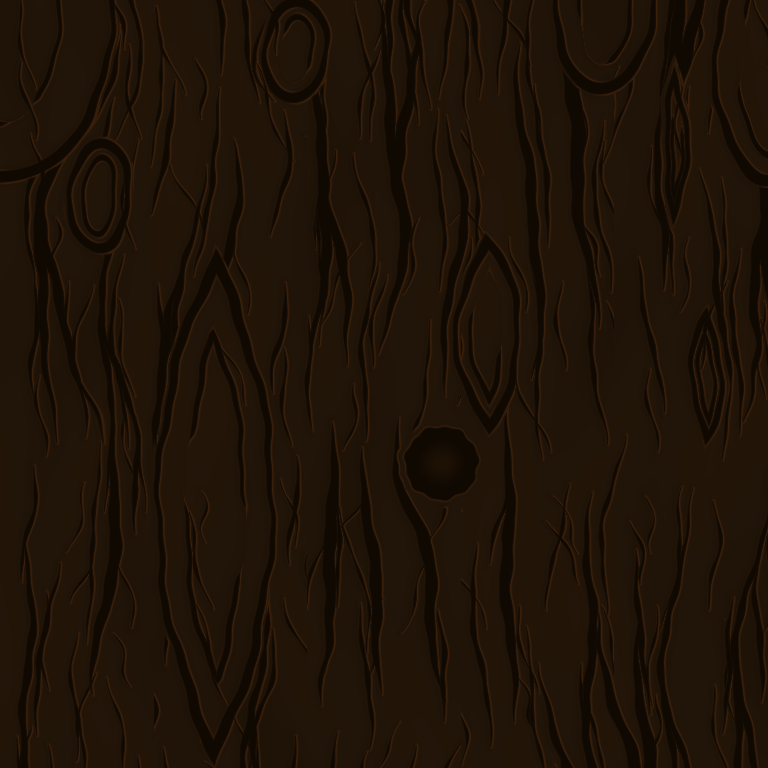
Give the GLSL for this texture, as a WebGL 1 fragment shader.

```glsl
precision highp float;
// Dark carved bark: tapering, forking vertical grooves that flow around knots.
// Every groove joins one distance field, which is then shaded as a dark cut
// with a warm lit lip, mostly on its right-hand side.
uniform vec2 u_resolution;

const vec3 WOOD = vec3(0.130, 0.080, 0.032);
const vec3 CUT = vec3(0.056, 0.032, 0.008);
const vec3 LIP = vec3(0.245, 0.130, 0.040);
const vec3 HOLE_GLOW = vec3(0.115, 0.064, 0.018);
const vec2 HOLE = vec2(0.575, 0.397);
const float HOLE_RADIUS = 0.047;
const float LIP_WIDTH = 0.0042;
const float PUSH = 0.86;
const float FORK_SPREAD = 0.055;
const int KNOTS = 9;
const int FIRST_ROUND = 4;

float hash(vec2 p) {
  vec3 q = fract(vec3(p.xyx) * 0.1031);
  q += dot(q, q.yzx + 33.33);
  return fract((q.x + q.y) * q.z);
}

// Knot centre and half size; the first ones are pointed, the rest round.
vec4 knot(int i) {
  if (i == 0) return vec4(0.28, 0.34, 0.074, 0.32);
  if (i == 1) return vec4(0.635, 0.565, 0.040, 0.12);
  if (i == 2) return vec4(0.92, 0.51, 0.019, 0.08);
  if (i == 3) return vec4(0.88, 0.81, 0.013, 0.09);
  if (i == 4) return vec4(0.13, 0.745, 0.038, 0.068);
  if (i == 5) return vec4(0.0, 0.97, 0.145, 0.20);
  if (i == 6) return vec4(0.785, 1.0, 0.064, 0.115);
  if (i == 7) return vec4(1.0, 0.92, 0.068, 0.155);
  return vec4(0.385, 0.935, 0.040, 0.062);
}

float pointedOval(vec2 q, vec2 r) {
  float R = dot(r, r) / (2.0 * r.x);
  return length(vec2(abs(q.x) + R - r.x, q.y)) - R;
}

float roundOval(vec2 q, vec2 r) {
  float k = length(q / r);
  return k * (k - 1.0) / max(length(q / (r * r)), 0.001);
}

// Horizontal grain coordinate, stretched around each knot.
float grainCoord(vec2 p) {
  float u = p.x + 0.010 * sin(p.y * 11.0 + p.x * 7.0)
          + 0.004 * sin(p.y * 29.0 - p.x * 17.0) + 0.0012 * sin(p.y * 83.0 + p.x * 40.0);
  for (int i = 0; i < KNOTS; i++) {
    vec4 k = knot(i);
    vec2 q = (p - k.xy) / (k.zw * vec2(1.2, 0.85));
    u -= (p.x - k.x) * PUSH * exp(-dot(q, q));
  }
  vec2 h = (p - HOLE) / vec2(0.062, 0.085);
  return u - (p.x - HOLE.x) * PUSH * exp(-dot(h, h));
}

// Fields hold (distance, facing): facing is +1 right of a groove, -1 left.
vec2 nearer(vec2 a, vec2 b) { return a.x < b.x ? a : b; }

vec2 stroke(float d, float t, float halfLength, float width) {
  float past = max(abs(t) - 1.0, 0.0) * halfLength;
  float taper = max(1.0 - t * t, 0.0);
  return vec2(length(vec2(d, past)) - width * taper, clamp(d / 0.002, -1.0, 1.0));
}

// Scattered strokes, one per jittered cell.
vec2 strokes(vec2 g, float slope, vec2 cell, float width, float lean, float fork, float seed) {
  vec2 field = vec2(1.0, 0.0), home = floor(g / cell);
  for (int i = -1; i <= 1; i++)
  for (int j = -1; j <= 1; j++) {
    vec2 id = home + vec2(float(i), float(j));
    float a = hash(id + seed), b = hash(id + seed + 17.3), c = hash(id + seed + 41.7);
    vec2 o = g - (id + 0.5 + 0.7 * (vec2(a, b) - 0.5)) * cell;
    float h = cell.y * mix(0.32, 0.66, c), t = o.y / h;
    float w = width * mix(0.45, 1.2, b) + 0.0007 * sin(g.y * 130.0 + a * 40.0);
    float d = (o.x - lean * (a - 0.5) * t - 0.2 * lean * sin(t * 3.0 + c * 6.0)) / slope;
    field = nearer(field, stroke(d, t, h, w));
    if (fork > 0.0 && c > 0.35) {
      float rise = max(t * sign(b - 0.5), 0.0);
      field = nearer(field, stroke(d - sign(a - 0.5) * fork * rise, t, h, w));
    }
  }
  return field;
}

void main() {
  vec2 p = gl_FragCoord.xy / u_resolution.y;
  float soft = max(0.0014, 0.8 / u_resolution.y);
  float u = grainCoord(p), e = 0.002;
  float slope = max(length(vec2(grainCoord(p + vec2(e, 0.0)) - u,
                                grainCoord(p + vec2(0.0, e)) - u)) / e, 0.2);
  vec2 g = vec2(u, p.y);

  // Grain: long forked grooves and medium lines.
  vec2 field = strokes(g, slope, vec2(0.090, 0.50), 0.0085, 0.035, FORK_SPREAD, 3.0);
  field = nearer(field, strokes(g, slope, vec2(0.075, 0.21), 0.0030, 0.022, 0.0, 71.0));

  // Knots clear the grain inside them and add nested rings.
  for (int i = 0; i < KNOTS; i++) {
    vec4 k = knot(i);
    vec2 q = p - k.xy;
    q.x += 0.003 * sin(p.y * 37.0) + 0.001 * sin(p.y * 110.0);
    float m = i < FIRST_ROUND ? pointedOval(q, k.zw) : roundOval(q, k.zw);
    float side = clamp(q.x / 0.01, -1.0, 1.0), tip = abs(q.y) / k.w;
    float gap = 0.48 * k.z, w = 0.0025 + 0.0045 * tip * min(k.z / 0.05, 1.0);
    float inner = m + gap, opening = 0.006 * smoothstep(0.2, 0.9, sin(p.y * 23.0 + q.x * 30.0));
    field.x = max(field.x, 0.010 - m);
    field = nearer(field, vec2(abs(m) - w, side * sign(m)));
    field = nearer(field, vec2(abs(inner) - 0.7 * w + opening, side * sign(inner)));
  }
  // Short slanted nicks.
  vec2 nick = vec2(p.x + 0.35 * p.y * sin(floor(p.x * 5.0) * 2.4), p.y);
  field = nearer(field, strokes(nick, 1.0, vec2(0.13, 0.10), 0.0016, 0.028, 0.0, 133.0));

  // Ragged round hole.
  vec2 q = p - HOLE;
  float angle = atan(q.y, q.x), r = length(q);
  float hole = r - HOLE_RADIUS - 0.0013 * sin(angle * 7.0) - 0.0010 * sin(angle * 13.0 + 1.0);
  field.x = max(field.x, 0.011 - hole);
  field = nearer(field, vec2(hole, 0.2));

  // Shade: mottled wood, soft shadow, lit lip, dark cut.
  float mottle = sin(p.x * 13.0 + 2.0 * sin(p.y * 5.0)) * sin(p.y * 8.0 + p.x * 4.0)
               + 0.5 * sin(p.x * 47.0 + 3.0 * sin(p.y * 6.0));
  vec3 color = WOOD * (1.0 + 0.045 * mottle);
  color = mix(color, CUT, 0.38 * exp(-max(field.x, 0.0) / 0.004) * (0.6 - 0.4 * field.y));
  float lip = smoothstep(0.0, soft, field.x) * (1.0 - smoothstep(0.3 * LIP_WIDTH, LIP_WIDTH, field.x));
  color = mix(color, LIP, lip * mix(0.12, 0.85, 0.5 + 0.5 * field.y));
  color = mix(color, CUT, 0.92 * (1.0 - smoothstep(-soft, soft, field.x)));
  color = mix(color, HOLE_GLOW, 1.0 - smoothstep(0.1, 0.75, r / HOLE_RADIUS));
  gl_FragColor = vec4(color, 1.0);
}
```
